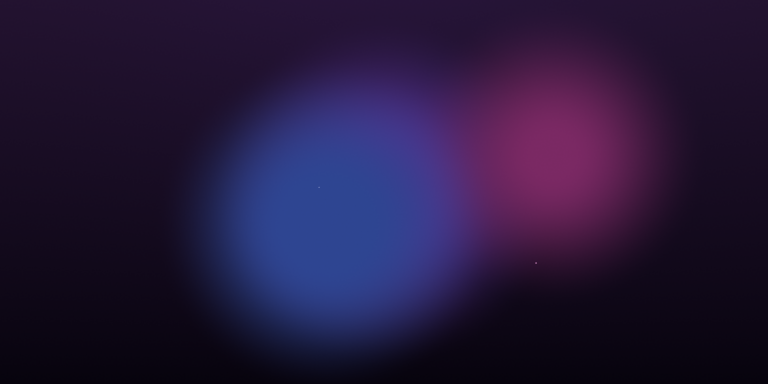
Write a Shadertoy shader that draws this background.

```glsl
// Three soft, overlapping discs of violet, rose and blue light on a dusky
// vertical gradient, with two faint specks. Each disc is a smooth radial
// falloff, blended in turn; all lengths are in units of the canvas height.

// Blurred disc: full inside radius - blur, gone outside radius + blur
float softDisc(vec2 p, vec2 center, float radius, float blur) {
    return 1.0 - smoothstep(radius - blur, radius + blur, length(p - center));
}

// Tiny point of light, kept at least about a pixel wide
float speck(vec2 p, vec2 center, float pixel) {
    float size = max(0.0028, pixel);
    return 1.0 - smoothstep(0.2 * size, 1.2 * size, length(p - center));
}

// Gradient noise
vec2 hashGradient(vec2 cell) {
    float angle = 6.2832 * fract(sin(dot(cell, vec2(127.1, 311.7))) * 43758.5);
    return vec2(cos(angle), sin(angle));
}

float gradientNoise(vec2 p) {
    vec2 cell = floor(p), f = fract(p);
    vec2 u = f * f * f * (f * (f * 6.0 - 15.0) + 10.0);
    float a = dot(hashGradient(cell), f);
    float b = dot(hashGradient(cell + vec2(1, 0)), f - vec2(1, 0));
    float c = dot(hashGradient(cell + vec2(0, 1)), f - vec2(0, 1));
    float d = dot(hashGradient(cell + vec2(1, 1)), f - vec2(1, 1));
    return mix(mix(a, b, u.x), mix(c, d, u.x), u.y);
}

void mainImage(out vec4 fragColor, in vec2 fragCoord) {
    vec2 p = fragCoord / iResolution.y;
    float aspect = iResolution.x / iResolution.y;
    p.x += 1.0 - 0.5 * aspect; // keep the composition centered
    float pixel = 1.0 / iResolution.y;

    // Dusky backdrop, slightly more violet toward the middle of the top
    vec3 color = mix(vec3(0.025, 0.012, 0.05), vec3(0.135, 0.072, 0.185),
                     pow(clamp(p.y, 0.0, 1.0), 0.85));
    color += vec3(0.015, 0.008, 0.035) * p.y * exp(-2.5 * (p.x - 1.0) * (p.x - 1.0));

    // Glowing discs, back to front
    color = mix(color, vec3(0.32, 0.19, 0.55), softDisc(p, vec2(1.00, 0.50), 0.285, 0.18));
    color = mix(color, vec3(0.48, 0.16, 0.39), softDisc(p, vec2(1.44, 0.596), 0.225, 0.18));
    color = mix(color, vec3(0.18, 0.27, 0.57), softDisc(p, vec2(0.85, 0.414), 0.28, 0.17));

    // Specks
    color = mix(color, vec3(0.55, 0.60, 0.80), 0.5 * speck(p, vec2(0.831, 0.512), pixel));
    color = mix(color, vec3(0.75, 0.50, 0.70), 0.8 * speck(p, vec2(1.396, 0.315), pixel));

    // Very fine grain against banding
    color += 0.003 * gradientNoise(p * 180.0);
    fragColor = vec4(color, 1.0);
}
```
